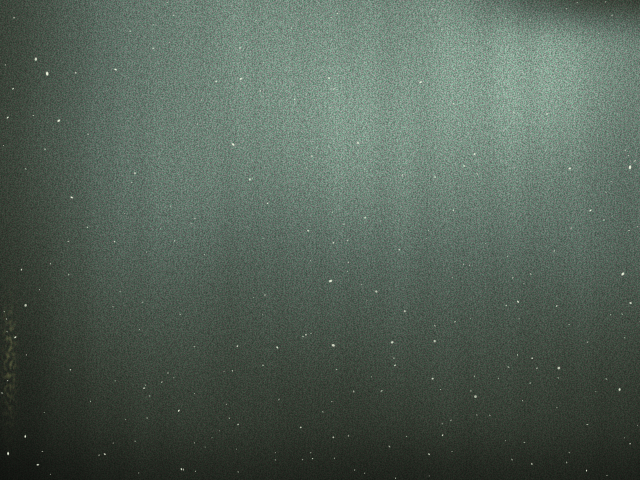
Reproduce this texture procedurally as a Shadertoy shader.

```glsl
// Dusty dark green cloth under uneven soft light, with fine coloured grain and pale specks.

const vec3 SHADE_TINT = vec3(0.88, 1.00, 0.82);
const vec3 LIGHT_TINT = vec3(0.85, 1.00, 0.91);
const vec3 DUST_COLOR = vec3(0.95, 0.97, 0.88);
const vec3 SMEAR_COLOR = vec3(0.16, 0.15, 0.08);
const vec3 PINK_SHIFT = vec3(0.26, -0.10, 0.06);
const float DARKEST = 0.182;
const float BRIGHTEST = 0.485;
const float GRAIN_SCALE = 335.0;    // grains per canvas height
const float GRAIN_CONTRAST = 0.34;
const float HUE_CONTRAST = 0.95;
const float THREAD_CONTRAST = 0.12;
const float STREAK_CONTRAST = 0.06;

vec2 hash2(vec2 p) {
    vec3 q = fract(p.xyx * vec3(0.1031, 0.1030, 0.0973));
    q += dot(q, q.yzx + 33.33);
    return fract((q.xx + q.yz) * q.zy);
}

float cornerSlope(vec2 cell, vec2 offset) {
    float angle = 6.2832 * hash2(cell).x;
    return dot(vec2(cos(angle), sin(angle)), offset);
}

float gradientNoise(vec2 p) {
    vec2 i = floor(p), f = fract(p);
    vec2 u = f * f * f * (f * (f * 6.0 - 15.0) + 10.0);
    vec2 e = vec2(1.0, 0.0);
    float low = mix(cornerSlope(i, f), cornerSlope(i + e, f - e), u.x);
    float high = mix(cornerSlope(i + e.yx, f - e.yx), cornerSlope(i + 1.0, f - 1.0), u.x);
    return mix(low, high, u.y);
}

mat2 rotation(float a) {
    return mat2(cos(a), sin(a), -sin(a), cos(a));
}

float glow(vec2 uv, vec2 center, vec2 size) {
    vec2 d = (uv - center) / size;
    return exp(-0.5 * dot(d, d));
}

// Broad light: bright upper right, dark bottom, left edge and top right rim
float lighting(vec2 uv) {
    float light = mix(DARKEST, BRIGHTEST, smoothstep(-0.08, 0.77, uv.y));
    light += 0.09 * glow(uv, vec2(0.57, 0.76), vec2(0.15, 0.26));
    light += 0.15 * glow(uv, vec2(0.87, 0.84), vec2(0.15, 0.11));
    light -= 0.04 * glow(uv, vec2(0.47, 0.46), vec2(0.12, 0.10));
    light *= mix(0.52, 1.0, smoothstep(-0.04, 0.26, uv.x));
    light *= 1.0 - 0.12 * smoothstep(0.86, 1.02, uv.x);
    float rim = smoothstep(0.90, 1.03, uv.y + 0.03 * (uv.x - 0.85));
    light *= 1.0 - 0.50 * rim * smoothstep(0.65, 0.92, uv.x);
    return light * (1.0 - 0.28 * smoothstep(0.14, -0.04, uv.y));
}

// Scattered oval specks, one candidate per grid cell
float specks(vec2 p, float cells, float share, float radius, float seed) {
    vec2 cell = floor(p * cells) + seed;
    vec2 place = 0.1 + 0.8 * hash2(cell);
    vec2 pick = hash2(cell + 71.7);
    vec2 shape = hash2(cell + 139.3);
    vec2 d = rotation(6.2832 * shape.x) * (fract(p * cells) - place) / cells;
    d.x /= 1.0 + 0.6 * shape.y;
    float size = radius * mix(0.4, 1.0, pick.y * pick.y);
    float pixel = 0.7 / iResolution.y;
    float mask = 1.0 - smoothstep(max(size - pixel, 0.0), size + pixel, length(d));
    return mask * step(pick.x, share) * mix(0.65, 1.0, shape.y);
}

void mainImage(out vec4 fragColor, in vec2 fragCoord) {
    vec2 uv = fragCoord / iResolution.xy;
    vec2 p = fragCoord / iResolution.y;

    // Light with faint upright streaks
    float light = lighting(uv);
    light *= 1.0 + STREAK_CONTRAST * gradientNoise(p * vec2(22.0, 1.7));
    light *= 1.0 + 0.10 * gradientNoise(p * 3.1 + 8.0);
    vec3 color = light * mix(SHADE_TINT, LIGHT_TINT, smoothstep(0.14, 0.45, light));

    // Fine grain, woven threads and pink to green mottling
    vec2 g = rotation(0.6) * p * GRAIN_SCALE;
    float grain = gradientNoise(g) + 0.30 * gradientNoise(g * 0.53 + 40.0);
    float threads = gradientNoise(p * vec2(231.0, 73.0));
    float hue = gradientNoise(rotation(1.1) * p * GRAIN_SCALE * 0.91 + 90.0);
    color *= 1.0 + GRAIN_CONTRAST * grain + THREAD_CONTRAST * threads;
    color += light * hue * HUE_CONTRAST * PINK_SHIFT;

    // Yellowish smear on the left edge
    float smear = glow(uv, vec2(0.015, 0.25), vec2(0.007, 0.08));
    color += SMEAR_COLOR * smear * smoothstep(-0.3, 0.5, gradientNoise(p * vec2(150.0, 90.0)));

    // Dust: few clear specks, many dim ones toward the bottom
    float dust = specks(p, 15.0, 0.24, 0.0027, 11.0);
    float fineShare = mix(0.15, 0.06, smoothstep(0.1, 0.7, uv.y));
    dust = max(dust, 0.6 * specks(p, 41.0, fineShare, 0.0013, 301.0));
    color = mix(color, DUST_COLOR, dust);

    fragColor = vec4(clamp(color, 0.0, 1.0), 1.0);
}
```
